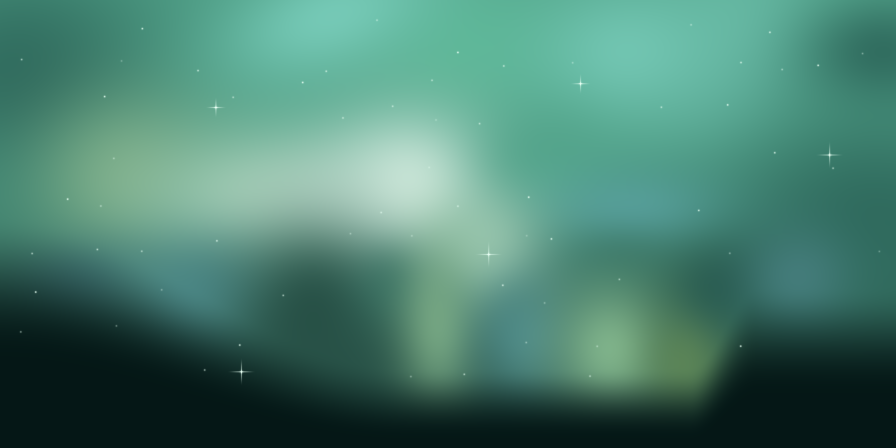
This background is drawn by a WebGL 1 fragment shader. Its source:

```glsl
precision highp float;

// A misty teal nebula: soft elliptical clouds are layered over a vertical
// gradient, a dark floor rises from below, and hashed stars with a few
// cross-shaped sparkles are added on top. Units: canvas height = 1.

uniform vec2 u_resolution;

const vec3 NIGHT = vec3(0.018, 0.092, 0.087);
const vec3 DEEP  = vec3(0.15, 0.31, 0.27);
const vec3 SHADE = vec3(0.18, 0.41, 0.36);
const vec3 TEAL  = vec3(0.32, 0.64, 0.54);
const vec3 GREEN = vec3(0.36, 0.72, 0.59);
const vec3 AQUA  = vec3(0.48, 0.81, 0.74);
const vec3 BLUE  = vec3(0.30, 0.54, 0.54);
const vec3 OLIVE = vec3(0.48, 0.67, 0.52);
const vec3 MOSS  = vec3(0.37, 0.53, 0.34);
const vec3 MINT  = vec3(0.64, 0.81, 0.71);
const vec3 PALE  = vec3(0.82, 0.92, 0.87);
const vec3 STAR  = vec3(0.90, 1.00, 0.95);

float hash(vec2 p) {
  return fract(sin(dot(p, vec2(127.1, 311.7))) * 43758.5453);
}

// Lays a soft elliptical cloud of the given tint over a colour
vec3 cloud(vec3 base, vec2 p, vec2 center, vec2 radius, vec3 tint, float alpha) {
  vec2 q = (p - center) / radius;
  return mix(base, tint, alpha * exp(-dot(q, q)));
}

vec3 upperSky(vec2 p) {
  vec3 c = mix(DEEP, TEAL, smoothstep(0.1, 0.75, p.y));
  c = cloud(c, p, vec2(0.05, 0.83), vec2(0.33, 0.27), SHADE, 0.95);
  c = cloud(c, p, vec2(1.05, 0.90), vec2(0.24, 0.16), GREEN, 0.8);
  vec2 slanted = p - vec2(0.0, 0.25 * (p.x - 0.76));
  c = cloud(c, slanted, vec2(0.74, 0.97), vec2(0.24, 0.13), AQUA, 0.85);
  c = cloud(c, p, vec2(1.40, 0.88), vec2(0.21, 0.16), AQUA, 0.75);
  c = cloud(c, p, vec2(1.68, 0.95), vec2(0.20, 0.20), AQUA, 0.45);
  c = cloud(c, p, vec2(1.60, 0.77), vec2(0.16, 0.14), AQUA, 0.25);
  c = cloud(c, p, vec2(1.95, 0.50), vec2(0.36, 0.27), SHADE, 0.95);
  return cloud(c, p, vec2(1.97, 0.885), vec2(0.18, 0.12), SHADE, 0.9);
}

vec3 brightBand(vec3 c, vec2 p) {
  c = cloud(c, p, vec2(0.28, 0.61), vec2(0.20, 0.18), OLIVE, 0.9);
  c = cloud(c, p, vec2(0.56, 0.55), vec2(0.26, 0.16), MINT, 0.9);
  c = cloud(c, p, vec2(0.74, 0.55), vec2(0.20, 0.13), PALE, 0.55);
  c = cloud(c, p, vec2(0.92, 0.58), vec2(0.19, 0.17), PALE, 0.95);
  c = cloud(c, p, vec2(1.21, 0.64), vec2(0.14, 0.12), TEAL, 0.85);
  c = cloud(c, p, vec2(1.41, 0.53), vec2(0.20, 0.09), BLUE * 1.2, 0.75);
  return cloud(c, p, vec2(1.08, 0.44), vec2(0.14, 0.13), MINT, 0.85);
}

vec3 lowerClouds(vec3 c, vec2 p) {
  c = cloud(c, p, vec2(0.18, 0.37), vec2(0.15, 0.09), BLUE * 0.85, 0.85);
  c = cloud(c, p, vec2(0.44, 0.35), vec2(0.17, 0.13), BLUE, 0.9);
  c = cloud(c, p, vec2(0.70, 0.30), vec2(0.17, 0.20), DEEP, 0.95);
  c = cloud(c, p, vec2(0.88, 0.37), vec2(0.09, 0.09), SHADE, 0.6);
  c = cloud(c, p, vec2(1.38, 0.42), vec2(0.12, 0.08), SHADE, 0.5);
  c = cloud(c, p, vec2(0.98, 0.27), vec2(0.09, 0.18), OLIVE, 0.9);
  c = cloud(c, p, vec2(1.17, 0.25), vec2(0.11, 0.14), BLUE, 0.9);
  c = cloud(c, p, vec2(1.37, 0.22), vec2(0.14, 0.15), OLIVE * 1.08, 0.95);
  c = cloud(c, p, vec2(1.53, 0.20), vec2(0.10, 0.14), MOSS, 0.9);
  c = cloud(c, p, vec2(1.62, 0.36), vec2(0.13, 0.10), SHADE * 0.85, 0.9);
  return cloud(c, p, vec2(1.78, 0.38), vec2(0.12, 0.11), BLUE * 0.92, 0.85);
}

// Dark floor, higher on the left and beyond a steep step on the right
vec3 darkFloor(vec3 c, vec2 p) {
  float left = 1.0 - smoothstep(0.0, 0.9, p.x);
  float right = smoothstep(1.54, 1.69, p.x);
  float height = 0.10 + 0.26 * left + 0.14 * right;
  float blur = 0.08 + 0.08 * left + 0.04 * right;
  return mix(NIGHT, c, smoothstep(height - blur, height + blur, p.y));
}

// One small star in some cells of a grid
float stars(vec2 p, float pixel) {
  vec2 cell = floor(p * 10.0);
  vec2 offset = vec2(hash(cell + 3.1), hash(cell + 7.7));
  vec2 center = (cell + 0.15 + 0.7 * offset) / 10.0;
  float radius = max(0.0022, 0.6 * pixel);
  float light = 0.25 + 0.6 * hash(cell + 17.3);
  float present = step(0.66, hash(cell + 29.5)) * step(0.15, center.y);
  vec2 q = (p - center) / radius;
  return present * light * exp(-dot(q, q));
}

// A bright core with thin tapering horizontal and vertical rays
float sparkle(vec2 p, vec2 center, float size, float pixel) {
  vec2 d = abs(p - center);
  float width = max(0.0015, 0.5 * pixel);
  vec2 thin = exp(-d * d / (width * width));
  vec2 taper = 1.0 - smoothstep(0.0, size, d);
  float rays = max(thin.x * taper.y, thin.y * taper.x);
  return 0.55 * rays + 0.5 * exp(-dot(d, d) / (5.0 * width * width));
}

void main() {
  vec2 p = gl_FragCoord.xy / u_resolution * vec2(2.0, 1.0);
  float pixel = 1.0 / u_resolution.y;
  vec3 color = darkFloor(lowerClouds(brightBand(upperSky(p), p), p), p);

  float light = stars(p, pixel);
  light += sparkle(p, vec2(0.482, 0.760), 0.024, pixel);
  light += sparkle(p, vec2(1.296, 0.813), 0.024, pixel);
  light += sparkle(p, vec2(1.852, 0.654), 0.032, pixel);
  light += sparkle(p, vec2(1.091, 0.432), 0.032, pixel);
  light += sparkle(p, vec2(0.539, 0.170), 0.032, pixel);
  gl_FragColor = vec4(mix(color, STAR, min(light, 1.0)), 1.0);
}
```
